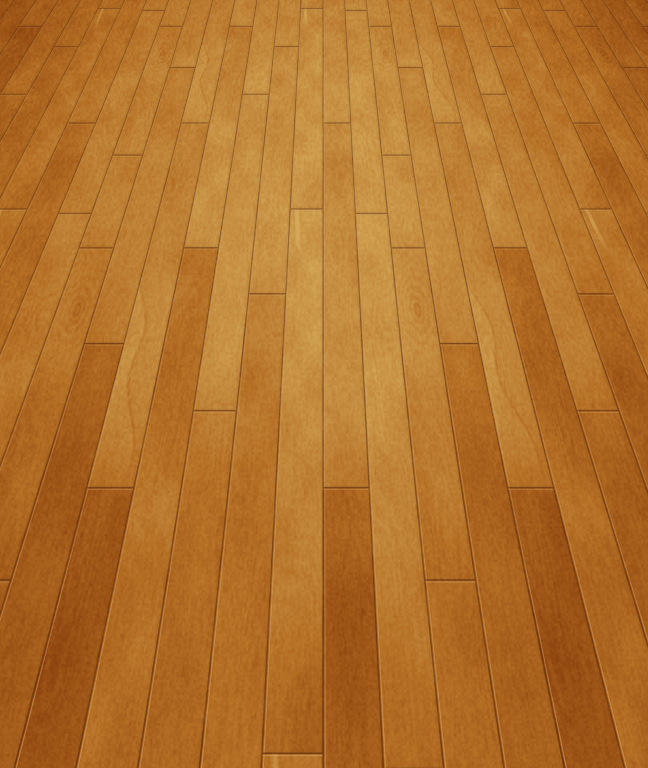
This texture is drawn by a WebGL 2 fragment shader. Its source:

```glsl
#version 300 es
precision highp float;
uniform vec2 u_resolution;
out vec4 fragColor;

const float HORIZON = 0.5547;      // distance of the horizon above the top edge
const float PLANK_SLOPE = 0.0505;  // growth of plank width towards the viewer
const float CENTRE_X = 0.4206;
const float PERIOD = 0.5583;       // plank length in inverse distance
const int COLUMNS = 9;

// Per column: joint position, tone beyond the joint, tone before it
const vec3 PLANKS[COLUMNS] = vec3[COLUMNS](
  vec3(0.8407, 0.08, -0.22), vec3(1.2012, 0.12, 0.11), vec3(0.7634, 0.03, 0.00),
  vec3(0.9981, 0.04, -0.18), vec3(0.8407, 0.12, -0.22), vec3(1.1400, 0.10, -0.21),
  vec3(0.9180, 0.11, -0.05), vec3(1.0670, 0.08, -0.13), vec3(1.2095, 0.08, 0.10));

float hash(vec2 p) {
  vec3 q = fract(vec3(p.xyx) * 0.1031);
  q += dot(q, q.yzx + 33.33);
  return fract((q.x + q.y) * q.z);
}

float noise(vec2 p) {
  vec2 i = floor(p), f = fract(p);
  f = f * f * (3.0 - 2.0 * f);
  return mix(mix(hash(i), hash(i + vec2(1, 0)), f.x),
             mix(hash(i + vec2(0, 1)), hash(i + vec2(1, 1)), f.x), f.y);
}

float line(float d, float halfWidth, float px) {
  return 1.0 - smoothstep(halfWidth - 0.5 * px, halfWidth + 0.7 * px, abs(d));
}

// Signed screen distance to the nearest joint
float jointDistance(float depth, float joint) {
  float d = (fract((depth - joint) / PERIOD + 0.5) - 0.5) * PERIOD;
  return -d / (depth * depth);
}

// Growth rings, fibres and stains; p.x across and p.y along the plank
float woodGrain(vec2 p, float seed) {
  vec2 o = vec2(seed * 17.3, seed * 7.9);
  float field = noise(p * vec2(2.0, 6.0) + o);
  float rings = sin(44.0 * field + p.x * 9.0);
  float fibre = noise(p * vec2(24.0, 60.0) + o) - 0.5;
  float pores = smoothstep(0.7, 0.95, noise(p * vec2(32.0, 100.0) - o));
  float stain = noise(p * vec2(1.6, 11.0) + o + 40.0) - 0.5;
  return 0.032 * rings * smoothstep(0.3, 0.7, field) + 0.08 * fibre
       - 0.07 * pores + 0.16 * stain;
}

float knot(vec2 p) {
  float r = length(p * vec2(1.0, 5.0)) + 0.08 * noise(p * vec2(6.0, 24.0) + 9.0);
  return 0.09 * sin(r * 52.0) * exp(-r * 2.6) - 0.16 * exp(-r * r * 45.0);
}

// Pale tapering sapwood with a darker rim
float sapwood(vec2 p) {
  float edge = 0.78 - 1.5 * p.y + 0.14 * sin(p.y * 24.0) - p.x;
  float reach = smoothstep(0.0, 0.06, p.y) * (1.0 - smoothstep(0.38, 0.5, p.y));
  return reach * (0.10 * smoothstep(-0.03, 0.06, edge) - 0.10 * line(edge, 0.03, 0.04));
}

float floorLight(float dx, float down) {
  float pool = exp(-pow(dx / 0.40, 2.0) - pow((down - 0.23) / 0.52, 2.0));
  float corners = dx * dx * (0.4 + 0.9 * (1.0 - smoothstep(0.0, 0.25, down)));
  return 0.36 + 0.52 * pool - corners - 0.07 * (1.0 - smoothstep(0.0, 0.12, down));
}

vec3 woodColour(float v) {
  vec3 umber = vec3(0.535, 0.245, 0.045);
  vec3 amber = vec3(0.705, 0.430, 0.140);
  vec3 honey = vec3(0.81, 0.62, 0.31);
  v = clamp(v, -0.15, 1.1);
  return v < 0.5 ? mix(umber, amber, v * 2.0) : mix(amber, honey, v * 2.0 - 1.0);
}

void main() {
  vec2 uv = gl_FragCoord.xy / u_resolution.y;
  float px = 1.0 / u_resolution.y;
  float down = 1.0 - uv.y;
  float dx = uv.x - CENTRE_X;

  // Perspective floor coordinates
  float depth = 1.0 / (down + HORIZON);
  float width = PLANK_SLOPE / depth * (dx < 0.0 ? 1.025 : 1.0);
  float across = dx / width;
  int column = int(mod(floor(across), float(COLUMNS)));
  vec3 plank = PLANKS[column];
  vec2 local = vec2(fract(across), fract((depth - plank.x) / PERIOD));

  // Plank tone and figure, with less contrast far away
  float near = smoothstep(0.05, 0.5, down);
  float tone = floorLight(dx, down);
  tone += mix(plank.y, plank.z, smoothstep(0.2, 0.85, local.y)) * mix(0.3, 1.0, near);
  tone -= 0.10 * near * (1.0 - smoothstep(0.02, 0.14, local.y));
  tone += woodGrain(local, float(column) + 1.0);
  if (column == 2) tone += knot(local - vec2(0.55, 0.502));
  if (column == 4) tone += sapwood(local);
  if (column == 8) tone += 0.3 * line(local.x - 0.2 - 0.8 * (1.0 - local.y), 0.05, 0.06)
                         * smoothstep(0.84, 0.96, local.y);
  tone += 0.14 * (noise(uv * vec2(360.0, 300.0)) - 0.5);
  vec3 colour = woodColour(tone);

  // Bevelled seams and joints, worn unevenly along their length
  float seam = (fract(across + 0.5) - 0.5) * width;
  float joint = jointDistance(depth, plank.x);
  float extra = jointDistance(depth, 1.1397);
  if (column == 2 && abs(extra) < abs(joint)) joint = extra;
  float wear = mix(0.65, 1.0, noise(vec2(floor(across + 0.5) * 7.0, down * 45.0)));
  float halfWidth = mix(0.0004, 0.0009, down);
  float offset = mix(0.0017, 0.0028, down);
  float groove = max(line(seam, halfWidth, px) * wear, line(joint, halfWidth, px));
  float glint = max(line(seam - offset, halfWidth * 0.7, px),
                    line(joint - offset, halfWidth * 0.7, px));
  float shade = max(line(seam, 0.001, 0.005), line(joint, 0.001, 0.005));
  colour *= 1.0 - 0.08 * shade;
  colour = mix(colour, vec3(0.88, 0.67, 0.42), glint * mix(0.18, 0.5, down));
  colour = mix(colour, vec3(0.37, 0.16, 0.04), groove * mix(0.42, 0.7, down));
  fragColor = vec4(colour, 1.0);
}
```
